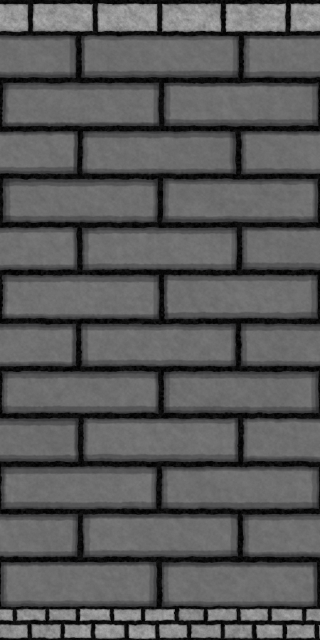
A Shadertoy shader for this pattern:

```glsl
// A grey brick wall: twelve staggered courses of long bevelled bricks between
// a pale cap course and two small footing courses. Each brick is shaded by the
// distances to its four jittered sides, with value noise for stone and mortar.

float hash(vec2 p) {
    return fract(sin(dot(p, vec2(127.1, 311.7))) * 43758.5453);
}

float noise(vec2 p) {
    vec2 i = floor(p), f = fract(p);
    f = f * f * (3.0 - 2.0 * f);
    return mix(mix(hash(i), hash(i + vec2(1, 0)), f.x),
               mix(hash(i + vec2(0, 1)), hash(i + vec2(1, 1)), f.x), f.y);
}

float fbm(vec2 p) {
    float sum = 0.0, amp = 0.5;
    for (int i = 0; i < 4; i++) {
        sum += amp * noise(p);
        p = mat2(1.6, 1.2, -1.2, 1.6) * p + 7.3;
        amp *= 0.5;
    }
    return sum / 0.9375;
}

// Distances inward from the left, right, bottom and top sides of a brick
vec4 brickSides(vec2 p, vec2 size, float gap, float jitter, out vec2 id) {
    float row = floor(p.y / size.y);
    float shift = 0.5 * mod(row, 2.0);
    float col = floor(p.x / size.x + shift);
    id = vec2(col, row);
    vec2 lo = (id - vec2(shift, 0.0)) * size;
    vec2 hi = lo + size;
    lo += jitter * (vec2(hash(id), 0.6 * hash(vec2(row, 31.0))) - vec2(0.5, 0.3));
    hi += jitter * (vec2(hash(id + vec2(1, 0)), 0.6 * hash(vec2(row + 1.0, 31.0))) - vec2(0.5, 0.3));
    return vec4(p.x - lo.x, hi.x - p.x, p.y - lo.y, hi.y - p.y) - 0.5 * gap;
}

float nearest(vec4 d) {
    return min(min(d.x, d.y), min(d.z, d.w));
}

// Two translucent bands along each side; they darken where they overlap
float bevel(vec4 d, vec2 id, float aa) {
    float shade = 1.0;
    for (int side = 0; side < 4; side++) {
        float rnd = hash(id + 17.0 * float(side + 1));
        float width = 0.011 + 0.011 * rnd;
        float strength = side < 2 ? 0.19 : 0.24;
        shade *= 1.0 - strength * (1.0 - smoothstep(width - aa, width + aa, d[side]));
        float rim = 0.004 + 0.006 * hash(id + 5.0 * float(side) + 2.0);
        shade *= 1.0 - 0.28 * (1.0 - smoothstep(rim - aa, rim + aa, d[side]));
    }
    return max(shade, 0.45);
}

void mainImage(out vec4 fragColor, in vec2 fragCoord) {
    vec2 p = fragCoord / iResolution.xy * vec2(1.0, 2.0);
    float aa = 0.8 / iResolution.x;

    // Hand-cut edges
    vec2 q = p + 0.0035 * (vec2(noise(p * 38.0), noise(p * 38.0 + 50.0)) - 0.5)
               + 0.0025 * (vec2(noise(p * 130.0), noise(p * 130.0 + 90.0)) - 0.5);

    float slanted = fbm(mat2(0.8, 0.6, -0.6, 0.8) * p * vec2(42.0, 60.0));
    float grain = fbm(p * 130.0) - 0.5;
    float stain = fbm(p * 7.0 + 3.0) - 0.5;

    vec2 id;
    vec4 sides;
    vec3 stone;
    if (p.y > 1.896) {
        // Cap course
        sides = brickSides(q - vec2(0.1, 1.896), vec2(0.2, 0.097), 0.015, 0.008, id);
        float edge = smoothstep(0.0, 0.008, nearest(sides));
        stone = vec3(0.585 + 0.20 * (slanted - 0.5) + 0.16 * grain) * mix(0.8, 1.0, edge);
    } else if (p.y < 0.099) {
        // Footing courses
        sides = brickSides(q - vec2(-0.004, 0.0026), vec2(0.1, 0.0482), 0.0125, 0.014, id);
        float edge = smoothstep(0.0, 0.006, nearest(sides));
        stone = vec3(0.56 + 0.16 * (slanted - 0.5) + 0.16 * grain) * mix(0.75, 1.0, edge);
        stone *= 0.94 + 0.12 * hash(id + 40.0);
    } else {
        // Main courses
        sides = brickSides(q - vec2(0.0, 0.099), vec2(0.5, 0.14975), 0.0165, 0.011, id);
        float shade = bevel(sides, id, 1.5 * aa);
        stone = vec3(0.433 + 0.06 * (slanted - 0.5) + 0.05 * grain + 0.03 * stain) * shade;
        stone += vec3(-0.002, -0.001, 0.010) * (1.0 - shade);
        stone *= 0.985 + 0.03 * hash(id + 60.0);
    }

    // Rough dark mortar
    vec3 mortar = vec3(max(0.04 + 0.16 * grain, 0.005));
    float cover = smoothstep(-aa, aa, nearest(sides));
    fragColor = vec4(mix(mortar, stone, cover), 1.0);
}
```
